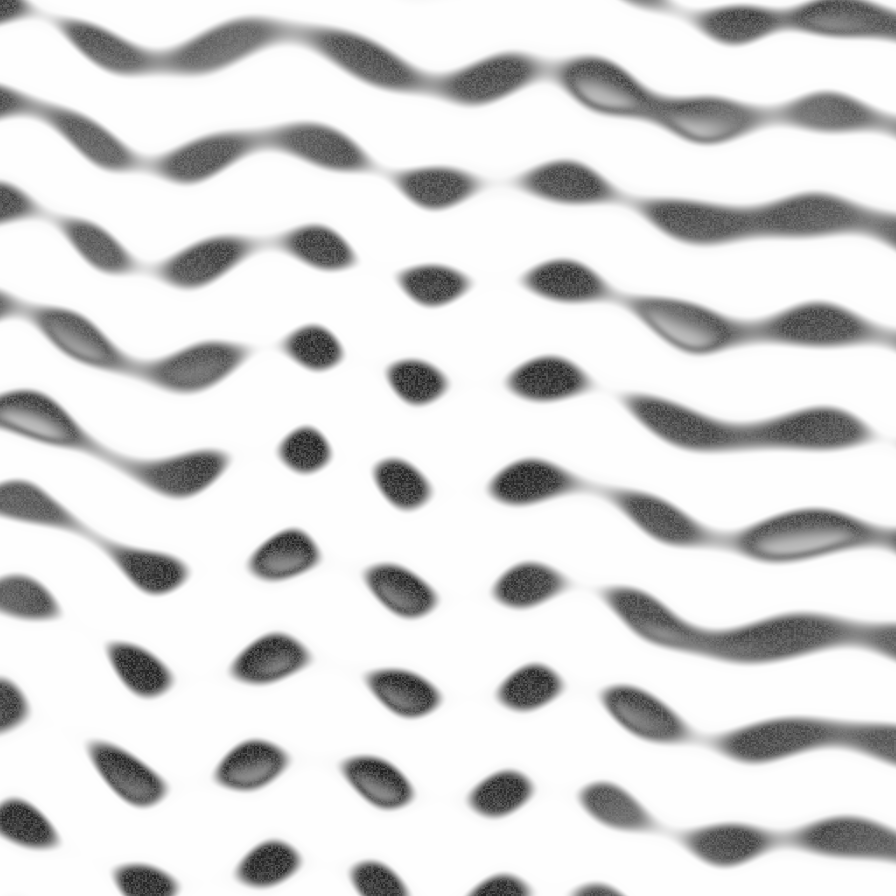
This pattern is drawn by a Shadertoy shader. Its source:

```glsl
// Soft grey wavy stripes that break up into rows of grainy oval beads.

const float TAU = 6.2831853;

// Sine-free hash from a 2D cell to 0..1
float hash(vec2 p) {
    vec3 q = fract(vec3(p.xyx) * 0.1031);
    q += dot(q, q.yzx + 33.33);
    return fract((q.x + q.y) * q.z);
}

// Smooth value noise
float noise(vec2 p) {
    vec2 cell = floor(p), t = fract(p);
    t = t * t * t * (t * (t * 6.0 - 15.0) + 10.0);
    return mix(mix(hash(cell), hash(cell + vec2(1, 0)), t.x),
               mix(hash(cell + vec2(0, 1)), hash(cell + vec2(1, 1)), t.x), t.y);
}

// Stripe coordinate: whole numbers lie on stripe centres, growing downwards
float rowCoord(vec2 uv) {
    float ripple = cos(TAU * (uv.x - 0.17) / 0.31) * (1.0 - 0.6 * uv.x);
    float sag = 0.125 * uv.x + 0.017 + 0.028 * ripple;
    sag += 0.035 * (noise(uv * vec2(5.0, 4.0) + 3.7) - 0.5);
    return (1.0 - uv.y - sag) / 0.1146 - 0.02;
}

// How strongly stripes split into beads: a slanted zone rising from the lower left
float beadZone(vec2 uv) {
    float reach = 0.37 - 0.3 * uv.y + 0.12 * (noise(uv * 5.0 + 11.0) - 0.5);
    float offset = abs(uv.x - 0.25 - 0.4 * uv.y);
    float zone = 1.0 - smoothstep(reach - 0.08, reach + 0.12, offset);
    return zone * (1.0 - smoothstep(0.55, 0.95, uv.y));
}

void mainImage(out vec4 fragColor, in vec2 fragCoord) {
    vec2 uv = fragCoord / iResolution.y;

    // Position across the stripe, and the row it belongs to
    float s = rowCoord(uv);
    float row = floor(s + 0.5);
    float across = s - row;

    // Beads along the row
    float zone = beadZone(uv);
    float split = mix(0.12 + 0.4 * noise(uv * vec2(5.0, 8.0) + 23.0), 0.76, zone);
    float along = uv.x / 0.138 - 0.15 - 0.9 * (uv.y - 0.1);
    along += 0.35 * (hash(vec2(row, 7.0)) - 0.5) + 0.5 * (noise(uv * 4.0 + 41.0) - 0.5);

    // Height field: stripe wave plus beads, swollen in places
    float swell = smoothstep(0.52, 0.82, noise(uv * vec2(5.5, 8.0) + 57.0));
    float height = cos(TAU * across) + split * (cos(TAU * along) - 0.85) - 0.1;
    height += 0.3 * swell * (1.0 - 0.5 * zone);

    // Soft coverage and a faint haze around it
    float ink = smoothstep(-0.12, 0.68, height);
    float haze = 0.025 * smoothstep(-0.6, 0.0, height) * noise(uv * 9.0 + 5.0);

    // Stripe tone: beads darker, swollen parts paler below a dark upper rim
    float tone = mix(0.28 + 0.2 * noise(uv * vec2(7.0, 9.0) + 71.0), 0.19, 0.8 * zone);
    float core = smoothstep(0.35, 0.95, height) * smoothstep(-0.13, 0.1, across);
    tone = mix(tone, 0.68, core * swell * (1.0 - 0.4 * zone));
    tone += 0.06 * smoothstep(-0.05, 0.2, across);

    // Fine grain, strongest in the dark
    float grain = hash(floor(uv * 512.0)) - 0.5;
    float value = mix(0.995 - haze, tone, ink);
    value += 0.2 * grain * ink * (1.0 - smoothstep(0.15, 0.6, value));

    fragColor = vec4(vec3(clamp(value, 0.0, 1.0)), 1.0);
}
```
